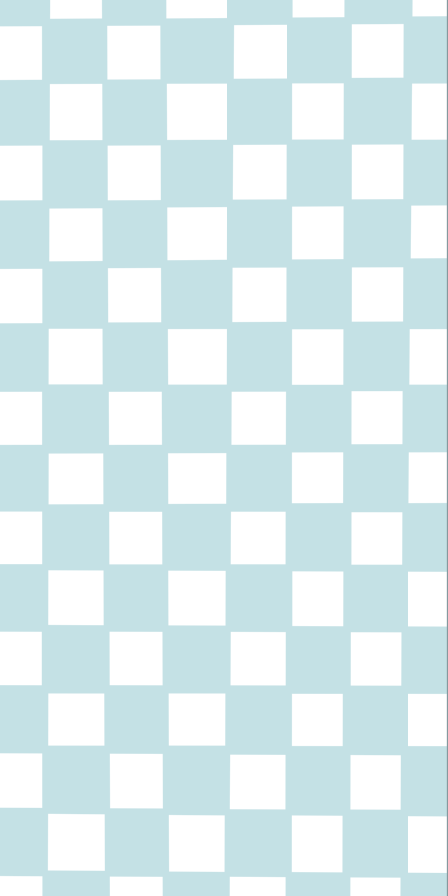
This pattern is drawn by a Shadertoy shader. Its source:

```glsl
const vec3 BLUE = vec3(0.77, 0.882, 0.898);
const vec3 WHITE = vec3(1.0);
const vec3 SLATE = vec3(0.52, 0.6, 0.62);

// Lengths in canvas widths, measured from the top left
const vec2 PITCH = vec2(0.1352, 0.1357);
const vec2 FIRST_CENTRE = vec2(0.0326, -0.0197);
const float RIM_WIDTH = 0.0026;

// Lengths in cells
const float TOP_HALF_WIDTH = 0.428;
const float FOOT_HALF_WIDTH = 0.439;
const float TOP_BULGE = 0.078;
const float FOOT_BULGE = 0.029;
const float FOOT_RIPPLE = 0.023;
const float FOOT_NARROWING = 0.0048;
const float TOP_SPREAD = 0.048;
const float TOP_LEAN = 0.025;
const float FOOT_LEAN = 0.0154;
const float FOOT_BEND = 0.123;
const float HALF_HEIGHT = 0.441;
const float HEIGHT_RIPPLE = 0.0155;
const float HEIGHT_SWAY = 0.009;
const float ROW_SHIFT = 0.021;
const float TILT = 0.035;
const float TILT_RIPPLE = 0.017;
const float CELL_WOBBLE = 0.004;

const float WIDEST_COLUMN = 3.0;
const float LAST_COLUMN = 7.0;
const float SOFTNESS = 1.2; // edge blend in output pixels

// Centre and half width of a column; its sides drift from top to foot
vec2 columnSpan(float col, float down) {
    float away = col - WIDEST_COLUMN;
    float bulge = exp(-2.0 * away * away);
    float topWidth = TOP_HALF_WIDTH + TOP_BULGE * bulge;
    float footWidth = FOOT_HALF_WIDTH + FOOT_BULGE * bulge
                    + FOOT_RIPPLE * cos(2.1 * (col - 1.0))
                    - FOOT_NARROWING * away;
    float topShift = TOP_SPREAD * away * exp(0.8 - 0.8 * away * away)
                   + TOP_LEAN * (1.0 - 0.155 * col);
    float footShift = FOOT_LEAN - FOOT_BEND * pow(max(col, 0.0) / LAST_COLUMN, 5.0);
    return vec2(mix(topShift, footShift, down), mix(topWidth, footWidth, down));
}

// Centre and half height of a row; its edges tilt across the canvas
vec2 rowSpan(float row, float across) {
    float shift = ROW_SHIFT * sin(0.8 * (row - 5.0));
    float tilt = -TILT * cos(0.24 * (row - 2.0))
               - TILT_RIPPLE * cos(1.57 * (row - 4.0));
    float height = HALF_HEIGHT + HEIGHT_RIPPLE * cos(1.57 * (row - 2.0))
                 + HEIGHT_SWAY * cos(0.6 * (row - 3.5));
    return vec2(shift + tilt * (across - 0.5), height);
}

// Small layered-sine offset that differs in every cell
vec2 cellWobble(vec2 cell) {
    return CELL_WOBBLE * (sin(cell.yx * 2.7 + cell * 1.3)
                        + 0.6 * sin(cell * 4.1 - cell.yx * 1.9));
}

void mainImage(out vec4 fragColor, in vec2 fragCoord) {
    vec2 uv = vec2(fragCoord.x, iResolution.y - fragCoord.y) / iResolution.x;
    float down = 1.0 - fragCoord.y / iResolution.y;

    // Checker grid
    vec2 grid = (uv - FIRST_CENTRE) / PITCH;
    vec2 cell = floor(grid + 0.5);
    float isWhite = mod(cell.x + cell.y, 2.0);

    // Uneven box inside the cell
    vec2 column = columnSpan(cell.x, down);
    vec2 row = rowSpan(cell.y, uv.x);
    vec2 centre = vec2(column.x, row.x) + cellWobble(cell);
    vec2 edge = abs(grid - cell - centre) - vec2(column.y, row.y);

    // Smoothed coverage
    vec2 blend = SOFTNESS / (PITCH * iResolution.x);
    vec2 cover = clamp(0.5 - edge / blend, 0.0, 1.0);
    vec3 color = mix(BLUE, WHITE, isWhite * cover.x * cover.y);

    // Hairline along the right side
    float rim = clamp((uv.x - 1.0 + RIM_WIDTH) * iResolution.x + 0.5, 0.0, 1.0);
    fragColor = vec4(mix(color, SLATE, rim), 1.0);
}
```
